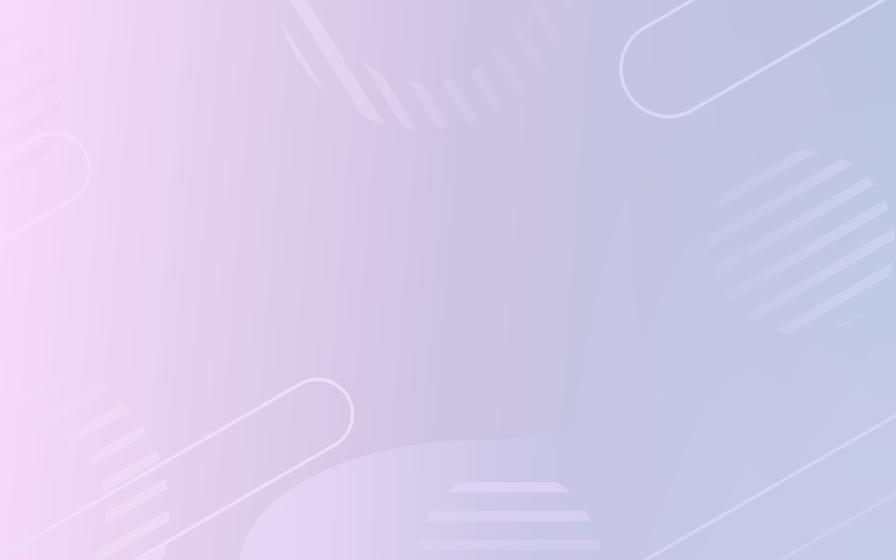
Reproduce this background procedurally as a Shadertoy shader.

```glsl
// Soft pink-to-blue gradient with a translucent wave, striped discs and rings,
// and slanted capsule outlines. Shapes are distance functions in units of
// canvas height, blended one after another over the gradient.

// Antialiased coverage of a signed distance (negative inside)
float cover(float d) {
    float px = 1.0 / iResolution.y;
    return 1.0 - smoothstep(-0.75 * px, 0.75 * px, d);
}

// Parallel stripes at an angle, clipped to a ring (inner < 0 gives a disc)
float stripes(vec2 p, vec2 centre, float angle, float phase, float inner, float outer) {
    vec2 q = p - centre;
    float across = dot(q, vec2(-sin(angle), cos(angle))) - phase;
    float spacing = 0.0513;
    float band = abs(mod(across + 0.5 * spacing, spacing) - 0.5 * spacing) - 0.009;
    float r = length(q);
    return cover(max(band, max(r - outer, inner - r)));
}

// Outline of a capsule with one round end, running off along dir
float capsule(vec2 p, vec2 end, vec2 dir, float radius) {
    vec2 q = p - end;
    q -= dir * max(dot(q, dir), 0.0);
    return cover(abs(length(q) - radius) - 0.003);
}

// Diagonal four-stop background
vec3 backdrop(vec2 uv) {
    float t = uv.x - 0.05 * (uv.y - 0.5);
    vec3 c = mix(vec3(0.985, 0.86, 0.99), vec3(0.905, 0.825, 0.94), smoothstep(-0.08, 0.22, t));
    c = mix(c, vec3(0.808, 0.770, 0.890), clamp((t - 0.18) / 0.32, 0.0, 1.0));
    c = mix(c, vec3(0.782, 0.768, 0.886), clamp((t - 0.48) / 0.17, 0.0, 1.0));
    vec3 blue = mix(vec3(0.77, 0.805, 0.92), vec3(0.732, 0.768, 0.880), uv.y);
    return mix(c, blue, clamp((t - 0.62) / 0.36, 0.0, 1.0));
}

// S-shaped wave, steep at both ends, dissolving at its upper right
float wave(vec2 p) {
    float u = clamp((p.x - 0.855) / 0.428, -1.0, 1.0);
    float bend = 1.0 - sqrt(max(1.0 - u * u, 0.0));
    float d = p.y - 0.214 - sign(u) * 0.23 * bend;
    // Divide by the slope to keep the edge evenly soft
    float slope = 0.537 * abs(u) / sqrt(max(1.0 - u * u, 0.002));
    return cover(d / sqrt(1.0 + slope * slope)) * smoothstep(0.44, 0.30, p.y);
}

void mainImage(out vec4 fragColor, in vec2 fragCoord) {
    vec2 uv = fragCoord / iResolution.xy;
    vec2 p = fragCoord / iResolution.y;
    vec3 col = backdrop(uv);

    // Wave, lightest at its left shoulder
    vec3 waveTint = mix(vec3(0.91, 0.84, 0.965), vec3(0.785, 0.785, 0.905),
                        smoothstep(0.42, 1.1, p.x));
    col = mix(col, waveTint, wave(p) * mix(0.9, 0.3, smoothstep(0.5, 1.25, p.x)));

    // Striped discs and rings
    vec3 lilac = vec3(0.93, 0.86, 0.98);
    float tilt = radians(30.0);
    float topRing = stripes(p, vec2(0.758, 1.033), radians(-58.0), -0.007, 0.18, 0.265);
    // One stripe of the upper ring continues through its hollow
    vec2 q = p - vec2(0.758, 1.033);
    float across = dot(q, vec2(0.848, 0.530));
    topRing = max(topRing, cover(max(abs(across + 0.205) - 0.009, length(q) - 0.265)));
    col = mix(col, lilac, topRing * mix(0.55, 0.08, smoothstep(0.5, 1.0, p.x)));

    float lowRing = stripes(p, vec2(0.031, 0.083), tilt, 0.0156, 0.158, 0.272);
    col = mix(col, vec3(0.96, 0.88, 0.985),
              lowRing * mix(0.15, 0.55, smoothstep(0.0, 0.25, p.x)) * smoothstep(0.36, 0.2, p.y - 0.2 * p.x));

    float leftDisc = stripes(p, vec2(-0.052, 0.8125), tilt, 0.019, -1.0, 0.163);
    col = mix(col, vec3(0.93, 0.81, 0.93), leftDisc * mix(0.12, 0.38, smoothstep(0.0, 0.1, p.x)));

    float rightDisc = stripes(p, vec2(1.433, 0.567), tilt, 0.034, -1.0, 0.165);
    col = mix(col, vec3(0.84, 0.845, 0.95), rightDisc * mix(0.2, 0.5, smoothstep(1.27, 1.55, p.x)));

    float lowDisc = stripes(p, vec2(0.908, 0.0), 0.0, 0.027, -1.0, 0.1635);
    col = mix(col, vec3(0.88, 0.84, 0.965), lowDisc * mix(0.3, 0.75, smoothstep(0.0, 0.13, p.y)));

    // Slanted capsule outlines
    vec2 dir = vec2(0.866, 0.5);
    col = mix(col, vec3(0.865, 0.865, 0.975), 0.85 * capsule(p, vec2(1.194, 0.877), dir, 0.085));
    col = mix(col, vec3(0.945, 0.875, 0.99), 0.9 * capsule(p, vec2(0.567, 0.26), -dir, 0.0625));
    col = mix(col, vec3(0.98, 0.89, 0.99), 0.55 * capsule(p, vec2(0.096, 0.698), -dir, 0.064));
    float upperSide = step(0.0, dot(p - vec2(1.6, 0.1885), vec2(-0.5, 0.866)));
    col = mix(col, vec3(0.865, 0.865, 0.975),
              mix(0.35, 0.65, upperSide) * capsule(p, vec2(0.734, -0.3115), dir, 0.0605));

    fragColor = vec4(col, 1.0);
}
```
